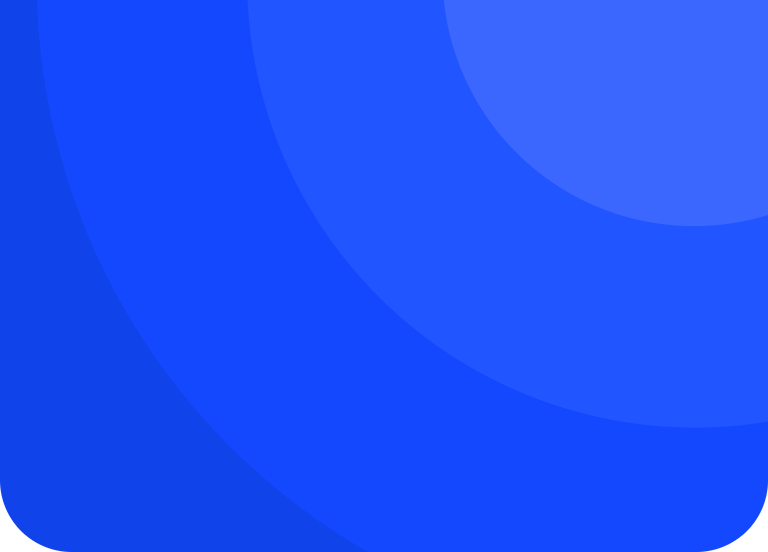
Give the GLSL for this background, as a Shadertoy shader.

```glsl
const vec3 PAPER = vec3(1.0);
const vec3 DEEP_BLUE = vec3(0.063, 0.263, 0.914);
const vec3 VIVID_BLUE = vec3(0.078, 0.282, 1.0);
const vec3 MID_BLUE = vec3(0.129, 0.333, 1.0);
const vec3 LIGHT_BLUE = vec3(0.231, 0.404, 1.0);
const float CORNER_RADIUS = 0.130;

// Coverage of a shape from its signed distance
float coverage(float dist, float pixel) {
    return clamp(0.5 - dist / pixel, 0.0, 1.0);
}

float discDistance(vec2 p, vec2 center, float radius) {
    return length(p - center) - radius;
}

float roundedBoxDistance(vec2 p, vec2 halfSize, float radius) {
    vec2 q = abs(p) - halfSize + radius;
    return length(max(q, 0.0)) + min(max(q.x, q.y), 0.0) - radius;
}

vec3 paintDisc(vec3 base, vec3 tint, vec2 p, vec2 center, float radius, float pixel) {
    return mix(base, tint, coverage(discDistance(p, center, radius), pixel));
}

// Panel one unit tall, extended upward so only its lower corners are round
float panelMask(vec2 p, float aspect, float pixel) {
    vec2 halfSize = vec2(0.5 * aspect, 1.0);
    return coverage(roundedBoxDistance(p - halfSize, halfSize, CORNER_RADIUS), pixel);
}

void mainImage(out vec4 fragColor, in vec2 fragCoord) {
    float pixel = 1.0 / iResolution.y;
    float aspect = iResolution.x * pixel;
    vec2 p = fragCoord * pixel;
    vec2 fromTopRight = p - vec2(aspect, 1.0);

    // Nested discs, largest first
    vec3 color = DEEP_BLUE;
    color = paintDisc(color, VIVID_BLUE, fromTopRight, vec2(-0.132, 0.035), 1.1926, pixel);
    color = paintDisc(color, MID_BLUE, fromTopRight, vec2(-0.132, 0.037), 0.8116, pixel);
    color = paintDisc(color, LIGHT_BLUE, fromTopRight, vec2(-0.134, 0.046), 0.4556, pixel);

    // Rounded lower corners
    color = mix(PAPER, color, panelMask(p, aspect, pixel));
    fragColor = vec4(color, 1.0);
}
```
